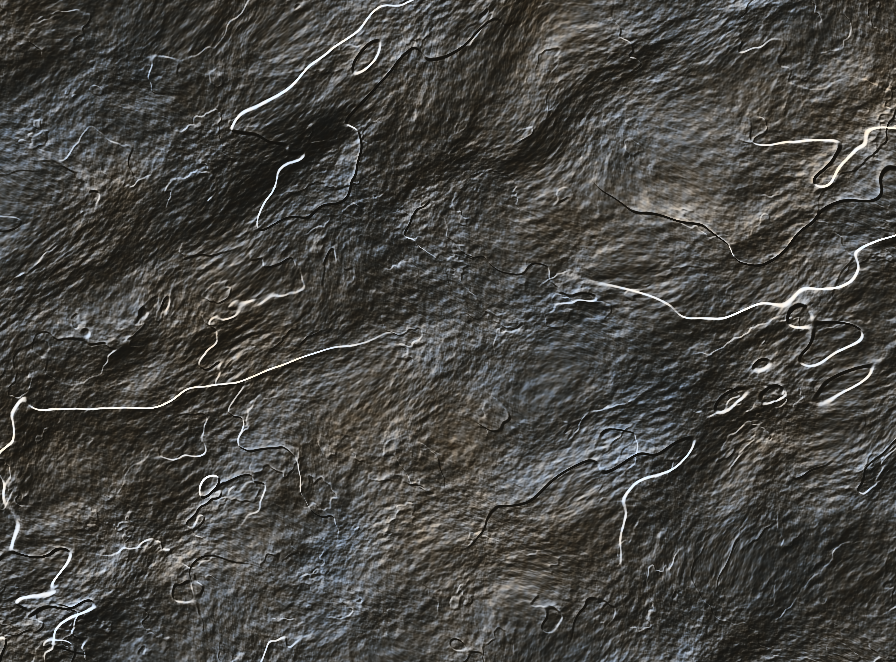
Give the GLSL for this texture, as a Shadertoy shader.

```glsl
// Dark slate rock face: ragged chipped slabs, creased slopes and fine grain in raking light.

#define MID_TONE 0.232    // median brightness
#define CONTRAST 0.48     // spread of brightness in log space
#define LIGHT_DIR vec2(-0.6, 0.8)
#define LIGHT_STEP 0.0025 // sampling distance for slopes
#define BED_ANGLE 0.45    // direction of the rock layers
#define BED_STRETCH 0.78  // lower means longer streaks
#define WARP 0.2          // bending of the layers
#define SLAB_COUNT 4.0    // slab edges per unit of noise
#define SLAB_HEIGHT 0.12
#define EDGE_WIDTH 0.009  // thickness of broken edges
#define RIM_LIGHT 2.3     // pale line along slab edges
#define GRAIN 0.021       // height of the finest roughness

float hash(vec2 p) {
    return fract(sin(dot(p, vec2(127.1, 311.7))) * 43758.5453);
}

float noise(vec2 p) {
    vec2 cell = floor(p), f = fract(p);
    f = f * f * (3.0 - 2.0 * f);
    float low = mix(hash(cell), hash(cell + vec2(1, 0)), f.x);
    float high = mix(hash(cell + vec2(0, 1)), hash(cell + vec2(1, 1)), f.x);
    return mix(low, high, f.y);
}

const mat2 OCTAVE = mat2(1.6, 1.2, -1.2, 1.6); // turn and double

float fbm(vec2 p, int octaves, float gain) {
    float sum = 0.0, amp = 0.5;
    for (int i = 0; i < octaves; i++) {
        sum += amp * noise(p);
        p = OCTAVE * p + 7.3;
        amp *= gain;
    }
    return sum;
}

// Noise with sharp crests
float creases(vec2 p, int octaves) {
    float sum = 0.0, amp = 0.5;
    for (int i = 0; i < octaves; i++) {
        sum += amp * (1.0 - abs(2.0 * noise(p) - 1.0));
        p = OCTAVE * p + 3.7;
        amp *= 0.5;
    }
    return sum;
}

// Canvas position in bent coordinates along and across the layers
vec2 bedding(vec2 p) {
    float c = cos(BED_ANGLE), s = sin(BED_ANGLE);
    vec2 q = vec2((c * p.x + s * p.y) * BED_STRETCH, c * p.y - s * p.x);
    vec2 bend = vec2(fbm(q * 3.0 + 11.0, 3, 0.5), fbm(q * 3.0 + 31.0, 3, 0.5));
    return q + WARP * (bend - 0.44);
}

// Slabs that steepen up to a ragged broken edge; x: height, y: rim strength
vec2 slabs(vec2 q, float scale) {
    vec2 s = q * scale + scale * 13.0;
    float width = EDGE_WIDTH * scale;
    float layer = fract(SLAB_COUNT * fbm(s, 5, 0.56));
    float broken = smoothstep(1.0 - width, 1.0, layer);
    float presence = smoothstep(0.35, 0.8, noise(s * 1.9 + 5.0));
    float rim = smoothstep(1.0 - 2.5 * width, 1.0 - width, layer) * (1.0 - broken);
    float rise = layer * layer * layer * (1.0 - broken);
    return presence * vec2(SLAB_HEIGHT / scale * rise, presence * rim);
}

// x: surface height, y: strength of the pale slab rims
vec2 surface(vec2 p) {
    vec2 q = bedding(p);
    vec2 result = vec2(0.0);
    float scale = 2.0;
    for (int i = 0; i < 3; i++) {
        result += slabs(q, scale) * vec2(1.0, 1.0 / (1.0 + 0.35 * float(i)));
        scale *= 2.4;
    }
    result.x += 0.36 * fbm(q * 3.5, 3, 0.5)
              + 0.095 * creases(q * 7.0 + 5.0, 5)
              + GRAIN * fbm(q * 130.0, 3, 0.5);
    return result;
}

void mainImage(out vec4 fragColor, in vec2 fragCoord) {
    vec2 p = fragCoord / iResolution.y + 3.0;

    // Slope towards the light, plus rims and broad dark patches
    vec2 here = surface(p);
    float relief = (here.x - surface(p + LIGHT_STEP * LIGHT_DIR).x) / LIGHT_STEP;
    relief += RIM_LIGHT * here.y * (0.3 + noise(p * 25.0));
    relief += 2.0 * (fbm(p * 3.5 + 60.0, 3, 0.5) - 0.44);

    // Soft limits, tighter in the shadows
    float limit = relief > 0.0 ? 3.1 : 2.5;
    relief /= sqrt(1.0 + relief * relief / (limit * limit));
    float tone = MID_TONE * exp(CONTRAST * relief);

    // Warm shadows, cool highlights, faint patches of brown and blue grey
    vec3 warmShadow = vec3(1.08, 1.0, 0.82);
    vec3 coolLight = vec3(0.99, 1.0, 1.01);
    vec3 tint = mix(warmShadow, coolLight, smoothstep(0.0, 0.5, tone));
    float stain = fbm(p * 6.0 + 80.0, 3, 0.5) - 0.44 + 0.4 * (noise(p * 150.0) - 0.5);
    tint *= 1.0 + stain * vec3(0.22, 0.0, -0.28);

    fragColor = vec4(clamp(tone * tint, 0.0, 1.0), 1.0);
}
```
